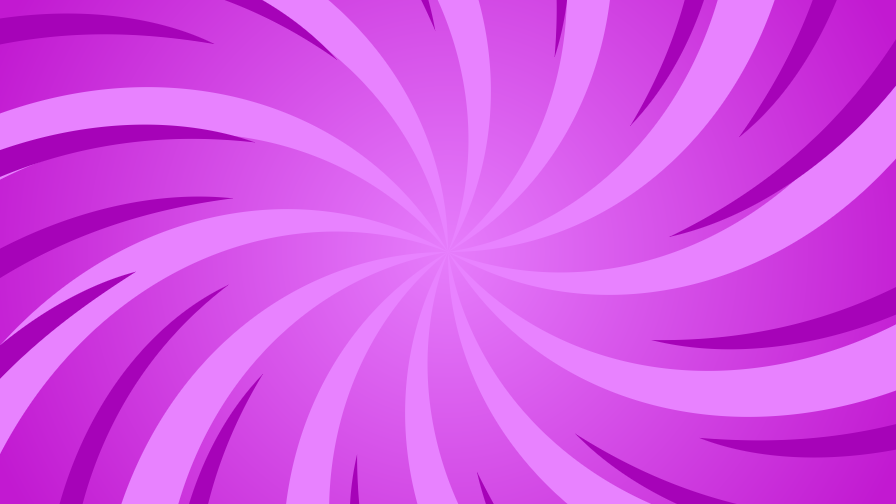
A WebGL 2 fragment shader for this background:

```glsl
#version 300 es
precision highp float;
// Swirling sunburst: curved light rays over a radial magenta glow, with dark tapered streaks.

uniform vec2 u_resolution;
out vec4 fragColor;

const float TAU = 6.2831853;

const vec3 RAY_COLOR    = vec3(0.91, 0.51, 1.00);
const vec3 GLOW_COLOR   = vec3(0.90, 0.49, 0.985);
const vec3 EDGE_COLOR   = vec3(0.76, 0.10, 0.82);
const vec3 STREAK_COLOR = vec3(0.65, 0.01, 0.72);

const float GLOW_RADIUS    = 0.98;   // lengths are in canvas heights
const float RAY_COUNT      = 12.0;
const float RAY_TWIST      = 0.807;  // radians turned per canvas height
const float RAY_PHASE      = 0.0785;
const float RAY_HALF_ANGLE = 0.082;

const int   INNER_STREAKS     = 13;
const int   STREAK_COUNT      = 17;
const float INNER_START       = 0.44;
const float OUTER_START       = 0.62;
const float STREAK_HALF_ANGLE = 0.033;
const float STREAK_TAPER      = 0.115;

// Tip angle in degrees and twist of each streak: the inner ring, then the outer one.
const vec2 STREAKS[STREAK_COUNT] = vec2[](
    vec2(3.9, 0.63), vec2(34.7, 0.74), vec2(61.3, 0.71), vec2(93.3, 0.55),
    vec2(120.0, 0.76), vec2(150.4, 0.69), vec2(166.0, 0.60), vec2(188.5, 0.96),
    vec2(213.4, 0.79), vec2(245.8, 0.73), vec2(277.5, 0.50), vec2(305.0, 0.66),
    vec2(336.6, 0.66),
    vec2(21.5, 0.77), vec2(138.3, 0.73), vec2(183.6, 0.60), vec2(323.5, 0.72));

// Signed offset from the nearest multiple of period.
float wrapCentered(float x, float period) {
    return mod(x + 0.5 * period, period) - 0.5 * period;
}

// Coverage of a spiral arm, from its angular offset and half width at a radius.
float armCoverage(float offset, float halfAngle, float radius, float twist, float pixel) {
    float slant = sqrt(1.0 + radius * radius * twist * twist);
    float dist = (abs(offset) - halfAngle) * radius / slant;
    return clamp(0.5 - dist / pixel, 0.0, 1.0);
}

float rayMask(float radius, float angle, float pixel) {
    float offset = wrapCentered(angle - RAY_PHASE - RAY_TWIST * radius, TAU / RAY_COUNT);
    return armCoverage(offset, RAY_HALF_ANGLE, radius, RAY_TWIST, pixel);
}

float streakMask(float radius, float angle, float pixel) {
    float mask = 0.0;
    for (int i = 0; i < STREAK_COUNT; i++) {
        float reach = radius - (i < INNER_STREAKS ? INNER_START : OUTER_START);
        if (reach <= 0.0) continue;
        float twist = STREAKS[i].y;
        float offset = wrapCentered(angle - radians(STREAKS[i].x) - twist * reach, TAU);
        float halfAngle = STREAK_HALF_ANGLE * (1.0 - exp(-reach / STREAK_TAPER));
        mask = max(mask, armCoverage(offset, halfAngle, radius, twist, pixel));
    }
    return mask;
}

void main() {
    float pixel = 1.0 / u_resolution.y;
    vec2 p = (gl_FragCoord.xy - 0.5 * u_resolution) * pixel;
    float radius = length(p);
    float angle = atan(p.y, p.x + 1e-6);

    // Glow, then rays, then streaks on top.
    vec3 color = mix(GLOW_COLOR, EDGE_COLOR, min(radius / GLOW_RADIUS, 1.0));
    color = mix(color, RAY_COLOR, rayMask(radius, angle, pixel));
    color = mix(color, STREAK_COLOR, streakMask(radius, angle, pixel));
    fragColor = vec4(color, 1.0);
}
```
